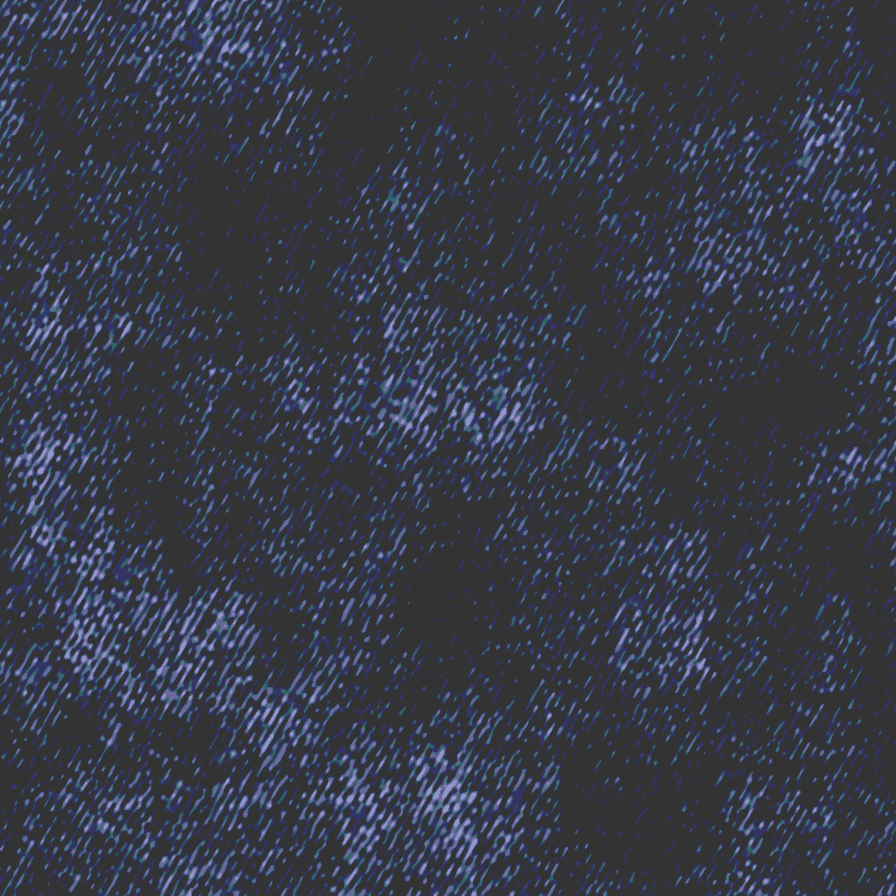
Write a WebGL 2 fragment shader that draws this texture.

```glsl
#version 300 es
precision highp float;

uniform vec2 u_resolution;
out vec4 fragColor;

const vec3 BASE = vec3(0.20, 0.20, 0.20);
const vec3 NAVY = vec3(0.20, 0.20, 0.40);
const vec3 TEAL = vec3(0.20, 0.40, 0.40);
const vec3 LILAC = vec3(0.41, 0.41, 0.61);
const vec3 GLINT = vec3(0.58, 0.58, 0.80);

const float TWILL_ANGLE = 1.04;              // radians above horizontal
const float TWILL_LINES = 110.0;             // diagonal ribs per canvas
const float TWILL_WOBBLE = 0.6;              // rib drift, in rib widths
const vec2 GRAIN_CELLS = vec2(230.0, 135.0); // across, along the ribs
const vec2 CLOUD_CELLS = vec2(5.0, 4.5);
const vec2 THREAD_CELLS = vec2(42.0, 6.0);

const float TWILL_GAIN = 0.7;
const float GRAIN_GAIN = 3.26;
const float CLOUD_GAIN = 3.8;
const float THREAD_GAIN = 0.7;

// Wear levels at which each dye tone begins
const float NAVY_LEVEL = 0.54;
const float TEAL_LEVEL = 1.18;
const float LILAC_LEVEL = 1.56;
const float GLINT_LEVEL = 2.25;
const float SOFTNESS = 0.12;

float hash(vec2 p) {
    return fract(sin(dot(p, vec2(12.9898, 78.233))) * 43758.5453);
}

// Value noise centred on zero
float noise(vec2 p) {
    vec2 cell = floor(p);
    vec2 f = fract(p);
    f = f * f * (3.0 - 2.0 * f);
    float low = mix(hash(cell), hash(cell + vec2(1.0, 0.0)), f.x);
    float high = mix(hash(cell + vec2(0.0, 1.0)), hash(cell + vec2(1.0, 1.0)), f.x);
    return mix(low, high, f.y) - 0.5;
}

// Broad faded and dark patches
float clouds(vec2 p) {
    float sum = 0.0;
    float weight = 0.5;
    for (int octave = 0; octave < 3; octave++) {
        sum += weight * noise(p);
        p = p * 2.3 + vec2(17.3, 9.1);
        weight *= 0.62;
    }
    return sum;
}

float step_soft(float level, float value) {
    return smoothstep(level - SOFTNESS, level + SOFTNESS, value);
}

void main() {
    vec2 uv = gl_FragCoord.xy / min(u_resolution.x, u_resolution.y);

    // Frame aligned with the ribs: x across, y along
    float s = sin(TWILL_ANGLE);
    float c = cos(TWILL_ANGLE);
    vec2 rib = vec2(s * uv.x - c * uv.y, c * uv.x + s * uv.y);

    // Diagonal ribs, broken into short dashes by the grain
    float phase = rib.x * TWILL_LINES + TWILL_WOBBLE * noise(uv * 14.0);
    float twill = cos(6.28318 * phase);
    float grain = noise(rib * GRAIN_CELLS + 31.7);

    // Uneven warp and weft threads
    float threads = noise(uv * THREAD_CELLS + 5.2) + noise(uv * THREAD_CELLS.yx + 63.4);

    float wear = TWILL_GAIN * twill
               + GRAIN_GAIN * grain
               + CLOUD_GAIN * clouds(uv * CLOUD_CELLS + 2.6)
               + THREAD_GAIN * threads;

    // Flat dye tones
    vec3 color = mix(BASE, NAVY, step_soft(NAVY_LEVEL, wear));
    color = mix(color, TEAL, step_soft(TEAL_LEVEL, wear));
    color = mix(color, LILAC, step_soft(LILAC_LEVEL, wear));
    color = mix(color, GLINT, step_soft(GLINT_LEVEL, wear));
    fragColor = vec4(color, 1.0);
}
```
